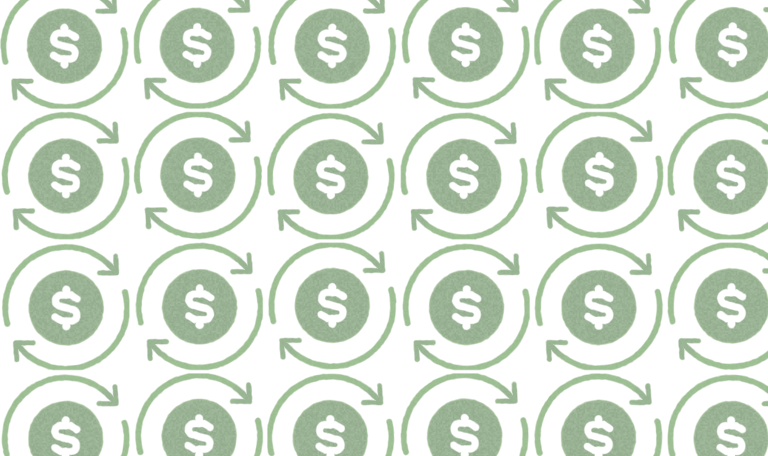
Reproduce this pattern procedurally as a Shadertoy shader.

```glsl
const float PI = 3.14159265;

float hash(vec2 p) {
    vec3 q = fract(p.xyx * 0.1031);
    q += dot(q, q.yzx + 33.33);
    return fract((q.x + q.y) * q.z);
}

float noise(vec2 p) {
    vec2 i = floor(p), f = fract(p);
    f = f * f * (3.0 - 2.0 * f);
    return mix(mix(hash(i), hash(i + vec2(1, 0)), f.x),
               mix(hash(i + vec2(0, 1)), hash(i + vec2(1, 1)), f.x), f.y);
}

float segment(vec2 p, vec2 a, vec2 b) {
    vec2 d = b - a;
    return length(p - a - d * clamp(dot(p - a, d) / dot(d, d), 0.0, 1.0));
}

// Distance to an arc centred on the angle mid, reaching span to either side
float arc(vec2 p, float r, float mid, float span) {
    float a = mod(atan(p.y, p.x) - mid + PI, 2.0 * PI) - PI;
    a = clamp(a, -span, span) + mid;
    return length(p - r * vec2(cos(a), sin(a)));
}

// Curved arrow over the top, with an L-shaped head
float arrow(vec2 p) {
    vec2 corner = vec2(0.386, 0.268);
    float d = arc(p, 0.466, 2.016, 1.388) - 0.022;
    d = min(d, segment(p, corner, corner - vec2(0.132, 0.0)) - 0.019);
    return min(d, segment(p, corner, corner + vec2(-0.008, 0.128)) - 0.019);
}

// Upper half of the coin mark: bowl, tip, waist and nub
float halfMark(vec2 p) {
    float d = arc(p - vec2(-0.038, 0.055), 0.044, PI, 0.5 * PI);
    d = min(d, segment(p, vec2(-0.038, 0.099), vec2(0.035, 0.099)));
    d = min(d, segment(p, vec2(0.035, 0.099), vec2(0.084, 0.069)));
    d = min(d, segment(p, vec2(-0.038, 0.011), vec2(0.0)));
    return min(d - 0.028, segment(p, vec2(0.0, 0.1), vec2(0.0, 0.14)) - 0.031);
}

void mainImage(out vec4 fragColor, in vec2 fragCoord) {
    // One unit is the height of a repeat
    vec2 p = fragCoord / iResolution.y * 3.489;
    float soft = 0.004 + 1.745 / iResolution.y;

    vec2 pitch = vec2(1.021, 1.0);
    vec2 grid = p - vec2(0.497, 0.145);
    vec2 id = floor(grid / pitch + 0.5);
    vec2 cell = grid - id * pitch;
    vec2 jitter = vec2(hash(id + 11.0), hash(id + 47.0)) - 0.5;
    vec2 q = cell - 0.024 * jitter;

    // Slightly uneven outlines, fine grain
    float wobble = 0.005 * (noise(p * 38.0) - 0.5);
    float grain = noise(p * 85.0) - 0.5;

    // Both arrows, trimmed by the tile border
    float arrows = min(arrow(q), arrow(-q)) + wobble;
    vec2 border = abs(cell) - vec2(0.493, 0.487);
    arrows = max(arrows, max(border.x, border.y));

    float disc = length(q) - 0.287 + wobble;
    float mark = min(halfMark(q), halfMark(-q)) + wobble;
    float coin = max(disc, -mark);

    // Greener arcs, greyer heads and coin, a thin bright rim
    float head = smoothstep(0.16, 0.08, min(length(q - vec2(0.37, 0.29)),
                                            length(q + vec2(0.37, 0.29))));
    vec3 grey = vec3(0.60, 0.70, 0.58), green = vec3(0.62, 0.75, 0.58);
    vec3 arrowColor = mix(green, grey, 0.8 * head) + 0.025 * grain;
    vec3 coinColor = grey + 0.06 * grain;
    coinColor = mix(coinColor, vec3(0.66, 0.77, 0.61), 0.7 * smoothstep(-0.018, 0.0, disc));

    vec3 color = vec3(1.0);
    color = mix(color, arrowColor, smoothstep(soft, -soft, arrows));
    color = mix(color, coinColor, smoothstep(soft, -soft, coin));
    fragColor = vec4(color, 1.0);
}
```
